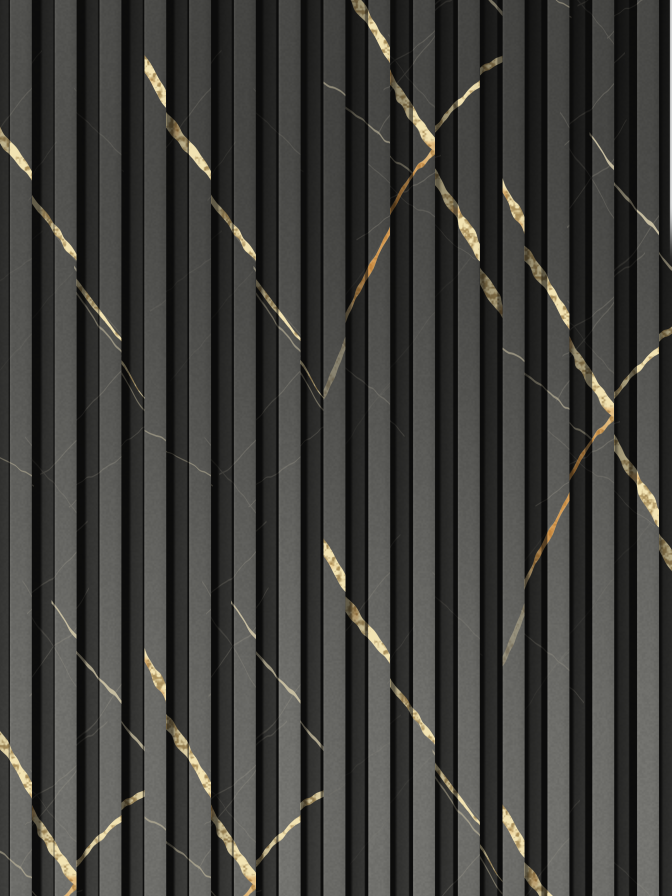
Give the GLSL for this texture, as a Shadertoy shader.

```glsl
// Black marble slat wall: fifteen vertical ribs crossed by broken gold veins.

const float SLATS = 15.0;         // ribs across the canvas
const float FACE = 0.49;          // raised share of one rib
const float HIDDEN_WALL = 0.383;  // printed sheet lost on each side wall
const float PANEL = 4.0;          // ribs per printed panel
const float PRINT_HEIGHT = 27.2;  // vertical period of the print
const float SHEET_WIDTH = 5.5;    // unfolded width of a panel

const vec3 STONE = vec3(1.0, 1.0, 0.965);
const vec3 CREAM = vec3(0.95, 0.89, 0.70);
const vec3 OCHRE = vec3(0.66, 0.56, 0.36);
const vec3 AMBER = vec3(0.80, 0.50, 0.18);
const vec3 ASH = vec3(0.66, 0.64, 0.58);
const vec3 DAYLIGHT = vec3(0.85, 0.86, 0.86);

float hash(vec2 p) {
    p = fract(p * vec2(0.1031, 0.1137));
    p += dot(p, p.yx + 33.33);
    return fract((p.x + p.y) * p.x * 17.3);
}

float noise(vec2 p) {
    vec2 i = floor(p), f = fract(p);
    f = f * f * (3.0 - 2.0 * f);
    return mix(mix(hash(i), hash(i + vec2(1, 0)), f.x),
               mix(hash(i + vec2(0, 1)), hash(i + vec2(1, 1)), f.x), f.y);
}

// Coverage of a wavering vein; curve = start height, slope, bend.
float vein(vec2 q, vec3 curve, vec2 span, vec2 halfWidth, float rough, float px) {
    float wander = (noise(vec2(q.x * 2.2, curve.x * 7.0)) - 0.5) * 0.24
                 + (noise(vec2(q.x * 8.0, curve.x * 5.0)) - 0.5) * 0.06;
    float height = curve.x + q.x * (curve.y + q.x * curve.z) + wander;
    float slope = curve.y + 2.0 * curve.z * q.x;
    float d = abs(q.y - height) / sqrt(1.0 + slope * slope);
    float w = mix(halfWidth.x, halfWidth.y, clamp(q.x / SHEET_WIDTH, 0.0, 1.0));
    w *= 1.0 + rough * (noise(q * 3.5 + curve.x) - 0.5);
    return clamp((w - d) / px + 0.5, 0.0, 1.0) * step(span.x, q.x) * step(q.x, span.y);
}

// Brightness of faces, recesses and the shadows beside them.
float relief(float t, float across, float down, float px) {
    float face = smoothstep(-px, px, t) * (1.0 - smoothstep(FACE - px, FACE + px, t))
               + smoothstep(1.0 - px, 1.0 + px, t);
    float shadowLeft = FACE + mix(0.22, 0.06, across);
    float shadowRight = 1.0 - mix(0.015, 0.19, across * across);
    float floorLit = smoothstep(shadowLeft - 0.04, shadowLeft + 0.05, t)
                   * (1.0 - smoothstep(shadowRight - 0.03, shadowRight + 0.01, t));
    float glow = mix(0.11, 0.16, smoothstep(FACE, 1.0, t)) + 0.09 * down - 0.05 * across;
    float recess = mix(0.045, glow, floorLit);
    float bright = mix(0.27, 0.43, smoothstep(0.1, 0.95, down));
    bright += 0.05 * (1.0 - smoothstep(0.0, 0.4, across)) * (1.0 - down);
    bright += 0.03 * (1.0 - smoothstep(0.0, 0.07, t)) - 0.025 * smoothstep(0.3, FACE, t);
    return mix(recess, bright, face);
}

// Faint random hairlines over the unfolded sheet.
float hairlines(vec2 q, float px) {
    float sum = 0.0;
    for (int i = 0; i < 22; i++) {
        float k = float(i) + 1.0;
        float start = hash(vec2(k, 3.7)) * 3.5;
        float slope = mix(0.6, 1.5, hash(vec2(k, 9.1))) * (i % 3 == 0 ? 1.0 : -1.0);
        float y0 = (k + hash(vec2(k, 5.3))) * PRINT_HEIGHT / 22.0 - slope * start;
        vec2 span = vec2(start, start + 1.0 + 2.2 * hash(vec2(k, 6.9)));
        float strength = mix(0.08, 0.28, hash(vec2(k, 2.3)));
        sum = max(sum, strength * vein(q, vec3(y0, slope, 0.0), span, vec2(0.012), 0.5, px));
    }
    return sum;
}

vec3 wall(vec2 p, float tall, float px) {
    float x = p.x - 0.22;
    float rib = floor(x), t = fract(x);
    float light = relief(t, p.x / SLATS, p.y / tall, px * 0.6);
    light *= 0.95 + 0.10 * hash(vec2(rib + 9.0, 4.0));
    light *= 0.96 + 0.08 * noise(p * 26.0);

    // Unfold the ribs; later panels are cut lower on the print.
    float panel = floor((x + 1.0) / PANEL);
    float local = mod(x + 1.0, PANEL);
    float cut = panel < 2.0 ? 0.0 : 10.8 + 5.94 * (panel - 2.0);
    vec2 q = vec2(local + HIDDEN_WALL * floor(local + 1.0 - FACE),
                  mod(p.y - cut, PRINT_HEIGHT));
    vec2 whole = vec2(0.0, SHEET_WIDTH + 0.2);

    // Broad veins, then thin ones.
    float gold = vein(q, vec3(1.48, 1.32, 0.0), whole, vec2(0.125, 0.012), 0.9, px);
    gold = max(gold, vein(q, vec3(14.64, 1.58, 0.0), whole, vec2(0.095, 0.11), 1.0, px));
    float rising = vein(q, vec3(25.2, -2.2, 0.154), whole, vec2(0.05, 0.055), 1.2, px);
    rising *= mix(0.35, 1.0, smoothstep(0.5, 1.1, q.x));
    float thin = vein(q, vec3(10.5, 1.12, 0.0), vec2(2.7, 5.7), vec2(0.026), 0.8, px);
    thin = max(thin, 0.6 * vein(q, vec3(18.23, 0.72, 0.0), vec2(0.0, 2.8), vec2(0.018), 0.6, px));
    thin = max(thin, 0.5 * vein(q, vec3(9.64, 0.53, 0.0), vec2(0.0, 2.3), vec2(0.014), 0.6, px));
    thin = max(thin, 0.6 * vein(q, vec3(1.75, 1.32, 0.0), vec2(3.2, 5.7), vec2(0.016), 0.6, px));

    float mottled = smoothstep(0.2, 0.6, 0.6 * noise(q * 9.0) + 0.4 * noise(q * 23.0));
    vec3 metal = mix(OCHRE, CREAM, mottled);
    float amber = rising * smoothstep(0.6, 1.4, q.x) * (1.0 - smoothstep(2.6, 3.8, q.x));
    metal = mix(metal, AMBER, max(amber * 0.7, 0.4 * smoothstep(0.7, 0.88, noise(q * 2.7))));

    float lit = min(1.0, sqrt(light / 0.27));
    vec3 color = STONE * light;
    color = mix(color, ASH * lit, hairlines(q, px));
    color = mix(color, mix(ASH, CREAM, 0.4) * lit, thin);
    color = mix(color, metal * lit, max(gold, rising));

    // Sliver of daylight past the upper right edge.
    float gap = smoothstep(SLATS - 0.06, SLATS - 0.03, p.x) * (1.0 - smoothstep(4.5, 6.0, p.y));
    return mix(color, DAYLIGHT, gap);
}

void mainImage(out vec4 fragColor, in vec2 fragCoord) {
    float px = SLATS / iResolution.x;
    float tall = iResolution.y * px;
    vec3 color = vec3(0.0);
    for (int i = 0; i < 4; i++) {
        vec2 jitter = vec2(i % 2, i / 2) * 0.5 - 0.25;
        vec2 p = (fragCoord + jitter) * px;
        color += wall(vec2(p.x, tall - p.y), tall, px * 0.7);
    }
    fragColor = vec4(color * 0.25, 1.0);
}
```
